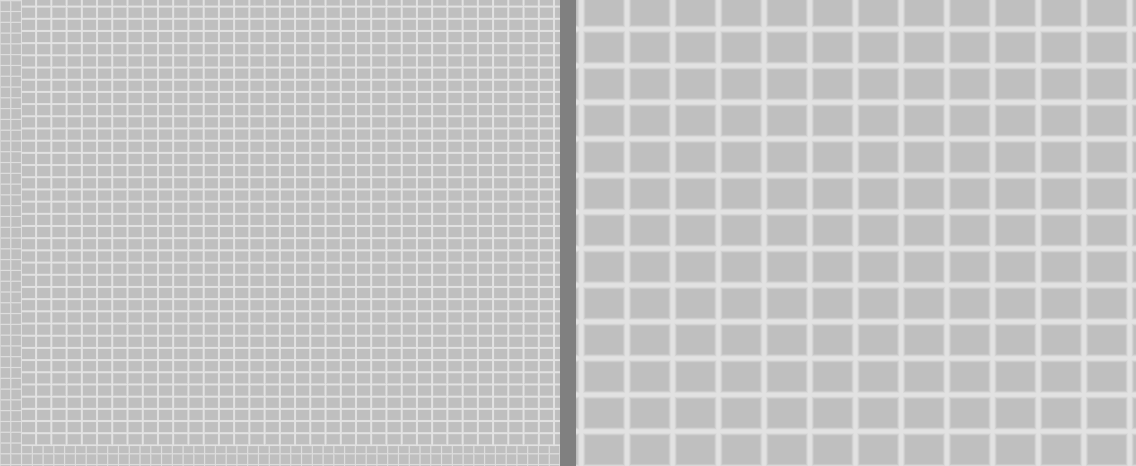
Left, the full canvas; right, a detail of the centre.
Give the GLSL for this pattern, as a WebGL 2 fragment shader.

```glsl
#version 300 es
precision highp float;

uniform vec2 u_resolution;
out vec4 fragColor;

// Canvas extent, with the width as the unit
const vec2 EXTENT = vec2(1.0, 0.8307);

const vec3 TILE_GREY = vec3(0.75);
const vec3 GRID_LINE = vec3(0.885);
const vec3 STRIP_LINE = vec3(0.87);

// Wide cells of the main field
const vec2 GRID_PITCH = vec2(0.0272, 0.02173);
const vec2 GRID_ORIGIN = vec2(0.0373, 0.0367);

// Small square cells along the left and bottom
const vec2 STRIP_PITCH = vec2(1.0 / 52.0);
const vec2 STRIP_ORIGIN = vec2(0.0, 0.0025);

// Lower left corner of the main field
const vec2 FIELD_CORNER = vec2(0.0386, 0.0352);

// Distance on each axis to the nearest line of a lattice
vec2 latticeDistance(vec2 p, vec2 pitch, vec2 origin) {
    vec2 cell = fract((p - origin) / pitch + 0.5) - 0.5;
    return abs(cell) * pitch;
}

// Coverage of soft lines running both ways
float gridLines(vec2 dist, float halfWidth, float softness) {
    vec2 lines = 1.0 - smoothstep(halfWidth - softness, halfWidth + softness, dist);
    return max(lines.x, lines.y);
}

// Coverage of the area above and to the right of a corner
float quadrant(vec2 p, vec2 corner, float softness) {
    vec2 inside = smoothstep(corner - softness, corner + softness, p);
    return inside.x * inside.y;
}

void main() {
    vec2 p = gl_FragCoord.xy / u_resolution * EXTENT;
    float pixel = 1.0 / u_resolution.x;

    // Main field
    vec2 gridDist = latticeDistance(p, GRID_PITCH, GRID_ORIGIN);
    float grid = gridLines(gridDist, 0.0018, max(0.0011, 0.5 * pixel));
    vec3 field = mix(TILE_GREY, GRID_LINE, grid);

    // Border strips
    vec2 stripDist = latticeDistance(p, STRIP_PITCH, STRIP_ORIGIN);
    float strip = gridLines(stripDist, 0.0011, max(0.0006, 0.6 * pixel));
    vec3 border = mix(TILE_GREY, STRIP_LINE, strip);

    float inField = quadrant(p, FIELD_CORNER, 0.5 * pixel);
    fragColor = vec4(mix(border, field, inField), 1.0);
}
```
